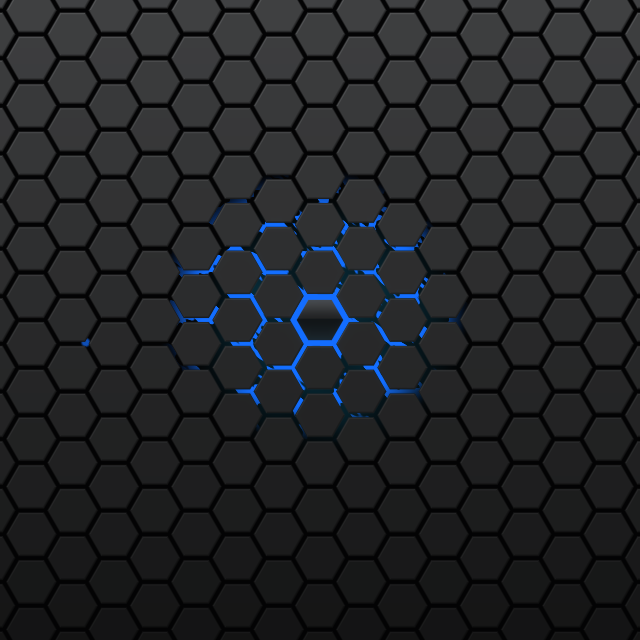
Write a WebGL 1 fragment shader that draws this background.

```glsl
precision highp float;

uniform vec2 u_resolution;

const float PITCH = 0.0744;
const vec3 BLUE = vec3(0.07, 0.41, 0.96);
const vec3 TEAL = vec3(0.03, 0.17, 0.22);

vec2 hashGradient(vec2 cell) {
  float h = fract(sin(dot(cell, vec2(127.1, 311.7))) * 43758.5);
  return vec2(cos(6.2832 * h), sin(6.2832 * h));
}

float gradientNoise(vec2 p) {
  vec2 i = floor(p), f = fract(p);
  vec2 w = f * f * f * (f * (f * 6.0 - 15.0) + 10.0);
  vec2 e = vec2(1.0, 0.0);
  float a = dot(hashGradient(i), f);
  float b = dot(hashGradient(i + e.xy), f - e.xy);
  float c = dot(hashGradient(i + e.yx), f - e.yx);
  float d = dot(hashGradient(i + e.xx), f - e.xx);
  return mix(mix(a, b, w.x), mix(c, d, w.x), w.y);
}

// Distance from the centre of a flat-topped hexagon, measured across its sides
float hexRadius(vec2 p) {
  p = abs(p);
  return max(p.y, dot(p, vec2(0.866, 0.5)));
}

// Offset from the nearest centre of a unit-pitch honeycomb
vec2 hexOffset(vec2 q) {
  vec2 size = vec2(1.73205, 1.0);
  vec2 a = mod(q + 0.5 * size, size) - 0.5 * size;
  vec2 b = mod(q, size) - 0.5 * size;
  return dot(a, a) < dot(b, b) ? a : b;
}

// Outward normal of the closest side
vec2 sideNormal(vec2 g) {
  vec2 s = vec2(g.x < 0.0 ? -1.0 : 1.0, g.y < 0.0 ? -1.0 : 1.0);
  vec2 a = abs(g);
  return a.y > dot(a, vec2(0.866, 0.5)) ? vec2(0.0, s.y) : s * vec2(0.866, 0.5);
}

void main() {
  float scale = min(u_resolution.x, u_resolution.y);
  float px = 1.0 / scale;
  vec2 p = (gl_FragCoord.xy - 0.5 * u_resolution) / scale;
  vec2 g = hexOffset(p / PITCH);
  float edge = (0.5 - hexRadius(g)) * PITCH;
  float height = gl_FragCoord.y / u_resolution.y;

  // Tile faces, lit from above
  float shade = 0.077 + 0.176 * height - 0.012 * g.y;
  vec3 face = shade * vec3(0.985, 1.0, 1.02);

  // Glossy central tile
  float middle = 1.0 - smoothstep(-px, px, hexRadius(p) - 0.5 * PITCH);
  float upper = smoothstep(-px, px, p.y - 0.002);
  vec3 lower = mix(vec3(0.07, 0.085, 0.095), vec3(0.10, 0.14, 0.16), smoothstep(0.0, -0.034, p.y));
  vec3 gloss = mix(vec3(0.13, 0.135, 0.14), vec3(0.27, 0.28, 0.29), smoothstep(0.0, 0.032, p.y));
  face = mix(face, mix(lower, gloss, upper), middle);

  // Bevel: bright rim towards the light, dark rim away from it
  float light = dot(sideNormal(g), vec2(-0.5, 0.866));
  float rim = 1.0 - smoothstep(0.0, 0.0016 + 0.5 * px, abs(edge - 0.0045));
  face *= 1.0 + rim * (light > 0.0 ? 0.42 : 0.3) * light;

  // Dark grooves with a teal tint around the centre
  float tint = 1.0 - smoothstep(0.11, 0.235, length((p - vec2(0.01, -0.01)) * vec2(1.0, 1.08)));
  tint *= 0.75 + 0.5 * gradientNoise(p * 13.0 + 4.0);
  vec3 groove = mix(vec3(0.012, 0.012, 0.014), TEAL, clamp(tint, 0.0, 1.0));
  vec3 color = mix(groove, face, smoothstep(0.0018, 0.0044 + 0.5 * px, edge));

  // Broken blue light in the grooves, cut by slanted streaks
  float reach = length((p - vec2(-0.012, 0.022)) * vec2(1.0, 1.15));
  vec2 slanted = vec2(p.x + p.y, 0.35 * (p.y - p.x));
  float patches = gradientNoise(p * 24.0 + 7.3) + 0.45 * gradientNoise(slanted * 85.0);
  float lit = smoothstep(0.0, 0.08, patches + 0.22 - 1.5 * reach);
  lit *= 1.0 - smoothstep(0.17, 0.25, reach);
  lit = max(lit, 0.7 * (1.0 - smoothstep(0.004, 0.009, length(p + vec2(0.366, 0.035)))));
  float core = 1.0 - smoothstep(0.0022, 0.0032 + 0.5 * px, edge);
  color = mix(color, BLUE, lit * core);
  color += BLUE * lit * 0.07 * exp(-edge * 350.0);

  // Solid ring around the central tile
  float ringOffset = hexRadius(p) - 0.5 * PITCH + 0.0012;
  float ring = 1.0 - smoothstep(0.0034, 0.0048 + 0.5 * px, abs(ringOffset));
  color = mix(color, BLUE * 1.04, ring);
  color += BLUE * 0.10 * exp(-abs(ringOffset) * 260.0) * (1.0 - ring);

  gl_FragColor = vec4(color, 1.0);
}
```
